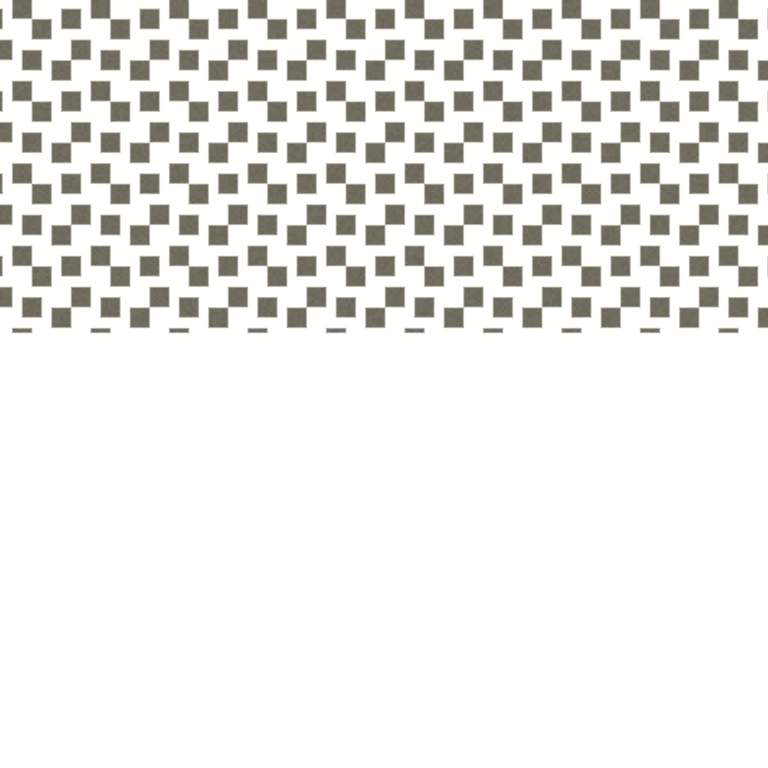
This pattern is drawn by a WebGL 2 fragment shader. Its source:

```glsl
#version 300 es
precision highp float;

uniform vec2 u_resolution;
out vec4 fragColor;

const vec2 TILE = vec2(0.1022, 0.1073);
const vec2 ORIGIN = vec2(0.0288, 0.0113);
const vec2 HALF_SIZE = vec2(0.0126, 0.0129);
const float BAND_DEPTH = 0.4332;
const float GRAIN_CELLS = 256.0;
const vec3 PAPER = vec3(1.0, 1.0, 0.995);
const vec3 INK = vec3(0.437, 0.422, 0.368);

float hash(vec2 p) {
    return fract(sin(dot(p, vec2(127.1, 311.7))) * 43758.5453);
}

float boxDistance(vec2 p, vec2 halfSize) {
    vec2 d = abs(p) - halfSize;
    return length(max(d, 0.0)) + min(max(d.x, d.y), 0.0);
}

// Nearest repeat of a square placed on an 8 by 8 grid within the tile
float repeatedSquare(vec2 p, vec2 gridCell) {
    vec2 offset = p - ORIGIN - gridCell * TILE / 8.0;
    vec2 local = offset - TILE * round(offset / TILE);
    return boxDistance(local, HALF_SIZE);
}

// Two mirrored diagonal runs of three squares
float patternDistance(vec2 p) {
    float d = 1.0;
    for (int i = 0; i < 3; i++) {
        float k = float(i);
        d = min(d, repeatedSquare(p, vec2(5.0 * k, k)));
        d = min(d, repeatedSquare(p, vec2(6.0 + 3.0 * k, 4.0 + k)));
    }
    return d;
}

float coverage(float d, float softness) {
    return 1.0 - smoothstep(-softness, softness, d);
}

void main() {
    vec2 uv = gl_FragCoord.xy / u_resolution;
    vec2 p = vec2(uv.x, 1.0 - uv.y);
    float softness = max(0.0018, 0.8 / min(u_resolution.x, u_resolution.y));

    // Squares cut off at the lower edge of the band
    float d = max(patternDistance(p), p.y - BAND_DEPTH);
    float mask = coverage(d, softness);

    // Faint mottling in the ink
    float grain = hash(floor(p * GRAIN_CELLS)) - 0.5;
    vec3 ink = INK + 0.035 * grain;

    fragColor = vec4(mix(PAPER, ink, mask), 1.0);
}
```
